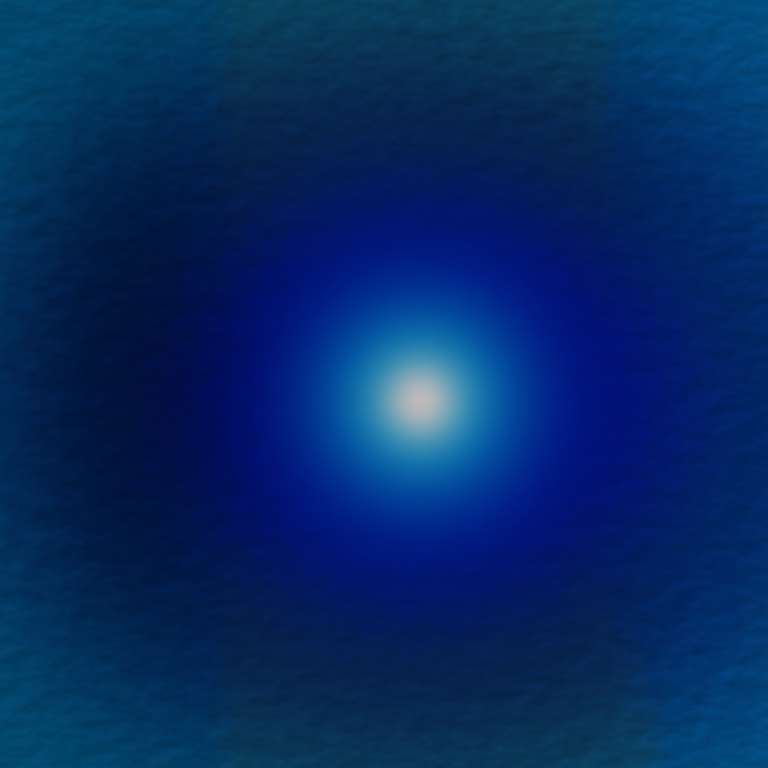
Give the GLSL for this background, as a Shadertoy shader.

```glsl
const vec2 GLOW_CENTER = vec2(0.548, 0.478);
const vec3 DEEP_BLUE = vec3(0.005, 0.045, 0.43);
const vec3 SLATE_BLUE = vec3(0.008, 0.125, 0.325);
const vec3 TEAL = vec3(0.008, 0.285, 0.435);

vec2 hashGradient(vec2 cell) {
    vec3 q = fract(cell.xyx * vec3(0.1031, 0.1030, 0.0973));
    q += dot(q, q.yzx + 33.33);
    float angle = 6.28318 * fract((q.x + q.y) * q.z);
    return vec2(cos(angle), sin(angle));
}

float gradientNoise(vec2 p) {
    vec2 i = floor(p);
    vec2 f = fract(p);
    vec2 u = f * f * f * (f * (f * 6.0 - 15.0) + 10.0);
    float a = dot(hashGradient(i), f);
    float b = dot(hashGradient(i + vec2(1, 0)), f - vec2(1, 0));
    float c = dot(hashGradient(i + vec2(0, 1)), f - vec2(0, 1));
    float d = dot(hashGradient(i + 1.0), f - 1.0);
    return mix(mix(a, b, u.x), mix(c, d, u.x), u.y);
}

float fbm(vec2 p, int octaves) {
    float sum = 0.0;
    float amplitude = 0.6;
    for (int i = 0; i < octaves; i++) {
        sum += amplitude * gradientNoise(p);
        p = mat2(1.6, 1.2, -1.2, 1.6) * p + 7.3;
        amplitude *= 0.5;
    }
    return sum;
}

float gaussian(float dist, float width) {
    return exp(-dist * dist / (width * width));
}

// Height of the rippled glass, stretched sideways
float glassHeight(vec2 p) {
    return fbm(p * vec2(24.0, 40.0), 3);
}

// Slope of the glass toward the light
float glassRelief(vec2 p, vec2 lightStep) {
    return glassHeight(p) - glassHeight(p + lightStep);
}

float softBand(float x, float left, float right, float blur) {
    return smoothstep(left - blur, left + blur, x)
         * (1.0 - smoothstep(right - blur, right + blur, x));
}

vec3 backdrop(vec2 p) {
    // Deep blue opening out to teal
    float spread = length((p - GLOW_CENTER) * vec2(1.0, 1.25));
    vec3 color = mix(DEEP_BLUE, SLATE_BLUE, smoothstep(0.2, 0.45, spread));
    color = mix(color, TEAL, smoothstep(0.4, 0.78, spread));

    // Shadow on the left and lift on the right
    float shadow = gaussian(length((p - vec2(0.18, 0.52)) / vec2(0.15, 0.36)), 1.0);
    color *= 1.0 - shadow * vec3(0.5, 0.4, 0.32);
    color += vec3(0.0, 0.015, 0.06) * smoothstep(0.72, 0.95, p.x);

    // Greyer middle panel above and below the glow
    float rightEdge = mix(0.86, 0.79, smoothstep(0.0, 0.3, p.y));
    float panel = softBand(p.x, 0.29, rightEdge, 0.025);
    float reach = smoothstep(0.25, 0.6, spread);
    return color + vec3(0.028, 0.008, -0.04) * panel * reach;
}

vec3 glow(float radius) {
    vec3 halo = vec3(0.0, 0.6 * gaussian(radius, 0.125), 0.3 * gaussian(radius, 0.17));
    vec3 core = vec3(0.74, 0.08, 0.0) * gaussian(radius, 0.055);
    return halo + core;
}

void mainImage(out vec4 fragColor, in vec2 fragCoord) {
    vec2 uv = fragCoord / iResolution.xy;
    float radius = length(uv - GLOW_CENTER);
    float roughness = smoothstep(0.1, 0.42, radius);

    // Refraction through the glass
    vec2 ripple = vec2(fbm(uv * 38.0, 3), fbm(uv * 38.0 + 19.7, 3));
    vec2 warped = uv + 0.035 * roughness * ripple;
    vec3 color = backdrop(warped) + glow(length(warped - GLOW_CENTER));

    // Fine embossed light
    float relief = glassRelief(uv, vec2(0.003, -0.005));
    color *= 1.0 + 0.32 * relief * roughness;

    fragColor = vec4(clamp(color, 0.0, 1.0), 1.0);
}
```
